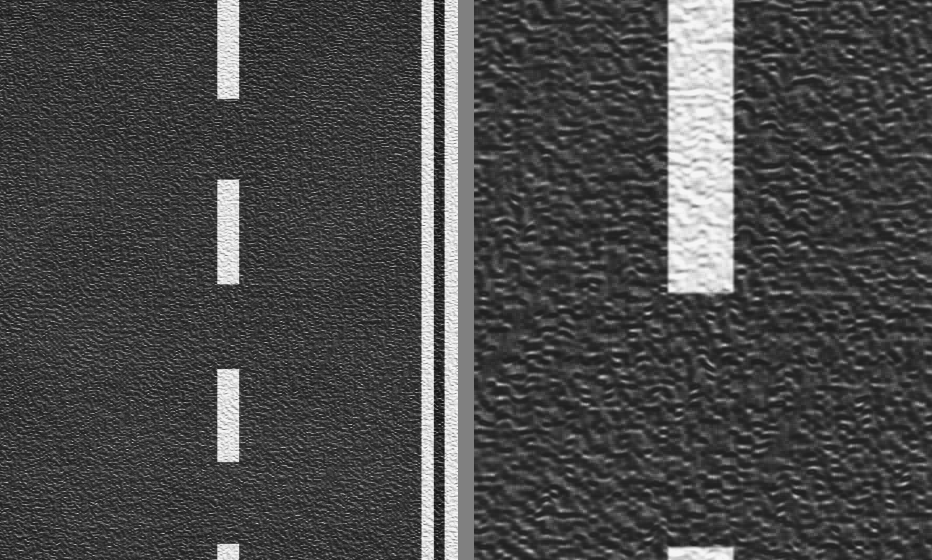
Left: the whole. Right: its middle third, enlarged.
Reproduce this texture procedurally as a WebGL 2 fragment shader.

```glsl
#version 300 es
precision highp float;
// Dark asphalt road with a dashed centre line and a double white edge line.
uniform vec2 u_resolution;
out vec4 fragColor;

float hash(vec2 p) {
    return fract(sin(dot(p, vec2(127.1, 311.7))) * 43758.5453);
}

float valueNoise(vec2 p) {
    vec2 i = floor(p), f = fract(p);
    f = f * f * (3.0 - 2.0 * f);
    return mix(mix(hash(i), hash(i + vec2(1, 0)), f.x),
               mix(hash(i + vec2(0, 1)), hash(i + vec2(1, 1)), f.x), f.y);
}

// Relief of flattened grains lit from above, centred on zero
float grainRelief(vec2 p) {
    vec2 q = p * vec2(215.0, 365.0);
    q.y += 1.2 * valueNoise(p * vec2(120.0, 60.0));
    float coarse = valueNoise(q) - valueNoise(q + vec2(0.25, 0.9));
    float fine = hash(floor(p * vec2(400.0, 512.0))) - 0.5;
    return coarse + 0.22 * fine;
}

// Coverage of a band around a centre, softened by the edge width
float band(float x, float centre, float halfWidth, float soft) {
    return 1.0 - smoothstep(-soft, soft, abs(x - centre) - halfWidth);
}

void main() {
    vec2 p = gl_FragCoord.xy / u_resolution.y;
    float soft = max(0.0013, 0.7 / u_resolution.y);
    float relief = grainRelief(p);

    // Asphalt: skewed grain, faint row streaks and broad mottling
    float mottle = valueNoise(p * 9.0) + 0.6 * valueNoise(p * 23.0 + 7.0) - 0.8;
    float streak = hash(vec2(floor(p.y * 256.0), 3.0)) - 0.5;
    float asphalt = 0.216 + 0.30 * relief + 0.28 * relief * relief;
    asphalt += 0.022 * mottle + 0.025 * streak - 0.02 * smoothstep(0.6, 1.0, p.y);
    asphalt -= 0.05 * band(p.x, 0.784, 0.009, soft);
    asphalt = max(asphalt, 0.07);

    // Centre dashes, each of a slightly different length
    float k = floor((p.y - 0.2578) / 0.328 + 0.5);
    float dashHalf = 0.09 - 0.0095 * cos(2.7 * k - 0.75);
    float dash = band(p.x, 0.4076, 0.0195, soft)
               * band(p.y, 0.2578 + 0.328 * k, dashHalf, soft);

    // Two continuous lines along the right side
    float edgeLines = band(p.x, 0.7637, 0.011, soft)
                    + smoothstep(0.794 - soft, 0.794 + soft, p.x);

    // Worn white paint keeps the grain of the road
    float paint = min(0.88 + 0.30 * relief - 0.15 * relief * relief, 0.96);
    float shade = mix(asphalt, paint, clamp(dash + edgeLines, 0.0, 1.0));
    fragColor = vec4(vec3(shade), 1.0);
}
```
